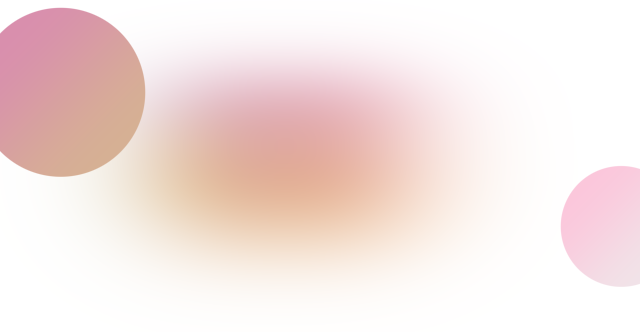
This background is drawn by a Shadertoy shader. Its source:

```glsl
// A soft rose and peach glow on white, with two gradient discs cut by the sides.
// The glow is a product of two bell profiles; its tint drifts across the canvas.
// Lengths are in canvas heights, measured from the lower left.

// Glow
const vec2  GLOW_CENTER   = vec2(0.860, 0.556);
const float GLOW_WIDTH    = 0.439;
const float GLOW_RISE     = 0.252;  // reach above the center
const float GLOW_DROP     = 0.300;  // reach below the center
const float SIDE_POWER    = 2.4;    // higher gives a flatter top
const float RISE_POWER    = 2.8;
const float DROP_POWER    = 2.4;
const float GLOW_STRENGTH = 0.33;

// Faint veil around the glow
const vec2  VEIL_CENTER = vec2(0.90, 0.49);
const vec2  VEIL_SIZE   = vec2(0.86, 0.42);
const vec3  VEIL_INK    = vec3(0.003, 0.006, 0.012);

// Discs
const vec2  LARGE_CENTER = vec2(0.183, 0.722);
const float LARGE_RADIUS = 0.2545;
const vec3  LARGE_START  = vec3(0.85, 0.56, 0.68);
const vec3  LARGE_END    = vec3(0.84, 0.69, 0.58);
const vec2  SMALL_CENTER = vec2(1.871, 0.318);
const float SMALL_RADIUS = 0.182;
const vec3  SMALL_START  = vec3(0.985, 0.780, 0.860);
const vec3  SMALL_END    = vec3(0.945, 0.890, 0.910);

float bell(float distanceRatio, float power) {
    return exp(-pow(abs(distanceRatio), power));
}

// Light removed from white: the share of red and blue varies, green is the base.
vec3 glowInk(vec2 p) {
    vec2 d = p - GLOW_CENTER;
    float vertical = d.y > 0.0 ? bell(d.y / GLOW_RISE, RISE_POWER)
                               : bell(d.y / GLOW_DROP, DROP_POWER);
    float density = GLOW_STRENGTH * vertical * bell(d.x / GLOW_WIDTH, SIDE_POWER);

    float leftward = max(-d.x, 0.0);
    float redShare = clamp(0.36 - 0.24 * d.x + 1.2 * leftward * leftward * leftward, 0.1, 0.85);
    float blueShare = mix(0.75, 1.55, smoothstep(0.28, -0.34, d.y));
    blueShare += 0.25 * smoothstep(0.05, 0.40, leftward) * smoothstep(0.18, -0.05, d.y)
                      * smoothstep(-0.32, -0.10, d.y);
    return density * vec3(redShare, 1.0, blueShare);
}

// Paints a disc shaded from its upper left to its lower right.
vec3 paintDisc(vec3 base, vec2 p, vec2 center, float radius, vec3 start, vec3 end, float pixel) {
    vec2 d = p - center;
    float along = 0.5 + 0.5 * dot(d, vec2(0.7071, -0.7071)) / radius;
    float coverage = smoothstep(pixel, -pixel, length(d) - radius);
    return mix(base, mix(start, end, smoothstep(0.0, 1.0, along)), coverage);
}

void mainImage(out vec4 fragColor, in vec2 fragCoord) {
    vec2 p = fragCoord / iResolution.y;
    float pixel = 0.75 / iResolution.y;

    // White ground, veil and glow
    float veil = smoothstep(1.0, 0.5, length((p - VEIL_CENTER) / VEIL_SIZE));
    vec3 color = vec3(1.0) - VEIL_INK * veil - glowInk(p);

    // Discs on top
    color = paintDisc(color, p, LARGE_CENTER, LARGE_RADIUS, LARGE_START, LARGE_END, pixel);
    color = paintDisc(color, p, SMALL_CENTER, SMALL_RADIUS, SMALL_START, SMALL_END, pixel);

    fragColor = vec4(clamp(color, 0.0, 1.0), 1.0);
}
```
